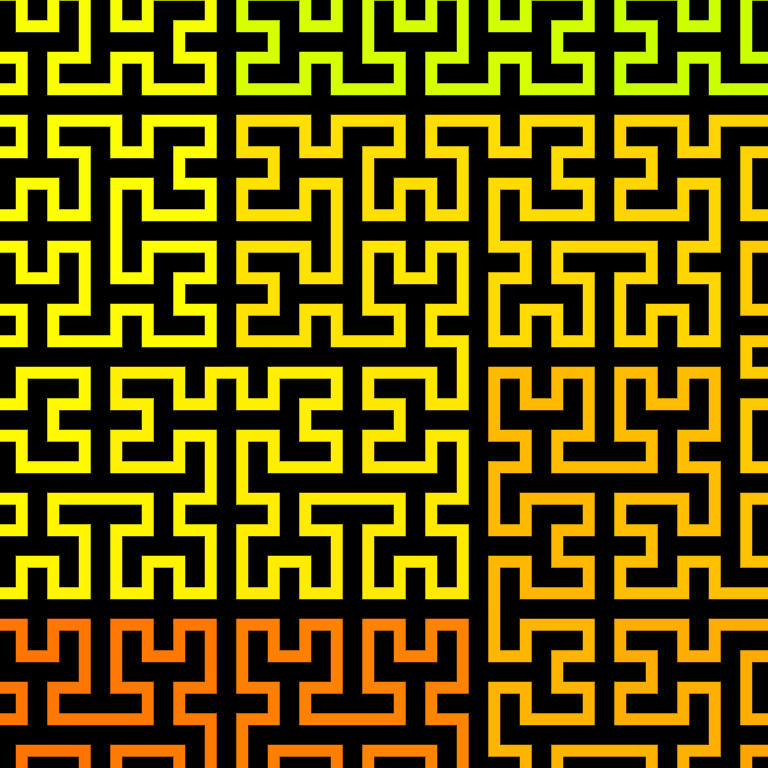
Reproduce this pattern procedurally as a three.js fragment shader.

```glsl
// Draws a Hilbert curve as thick square-cornered lines, tinted from orange to lime along its path.
#define CELL 0.041016
#define SHIFT vec2(0.0332, 0.4492)
#define SIDE 32.0
#define ORDER 5
#define HALF_WIDTH 0.19
#define SOFTNESS 0.024
#define HUE_START 0.413
#define HUE_STEP 0.000592

varying vec2 vUv;

// Position of a cell along the curve; square tiles of SIDE cells follow on upwards.
float hilbertIndex(vec2 cell) {
  float index = floor(cell.y / SIDE) * SIDE * SIDE;
  vec2 p = mod(cell, SIDE).yx;
  float size = SIDE * 0.5;
  for (int level = 0; level < ORDER; level++) {
    vec2 quadrant = step(size - 0.5, p);
    p -= quadrant * size;
    index += size * size * (3.0 * quadrant.x + quadrant.y - 2.0 * quadrant.x * quadrant.y);
    // Turn the first and last quadrants so that their ends meet.
    if (quadrant.y < 0.5) {
      if (quadrant.x > 0.5) p = size - 1.0 - p;
      p = p.yx;
    }
    size *= 0.5;
  }
  return index;
}

// Square-cornered distance to the half link from a cell centre towards a neighbour.
float linkDistance(vec2 local, vec2 direction) {
  vec2 offset = abs(local - direction * clamp(dot(local, direction), 0.0, 0.5));
  return max(offset.x, offset.y);
}

// Hue ramp: red to yellow over 0..1, yellow to green over 1..2.
vec3 pathColor(float index) {
  float hue = HUE_START + HUE_STEP * index;
  return vec3(clamp(2.0 - hue, 0.0, 1.0), clamp(hue, 0.0, 1.0), 0.0);
}

void main() {
  vec2 grid = (vUv + SHIFT) / CELL;
  vec2 cell = floor(grid);
  vec2 local = grid - cell - 0.5;
  float index = hilbertIndex(cell);

  // Join the cell to the neighbours just before and after it on the path.
  float dist = 1.0;
  vec2 direction = vec2(1.0, 0.0);
  for (int side = 0; side < 4; side++) {
    float gap = abs(hilbertIndex(cell + direction) - index);
    if (gap < 1.5) dist = min(dist, linkDistance(local, direction));
    direction = vec2(-direction.y, direction.x);
  }

  float line = 1.0 - smoothstep(HALF_WIDTH - SOFTNESS, HALF_WIDTH + SOFTNESS, dist);
  gl_FragColor = vec4(pathColor(index) * line, 1.0);
}
```
